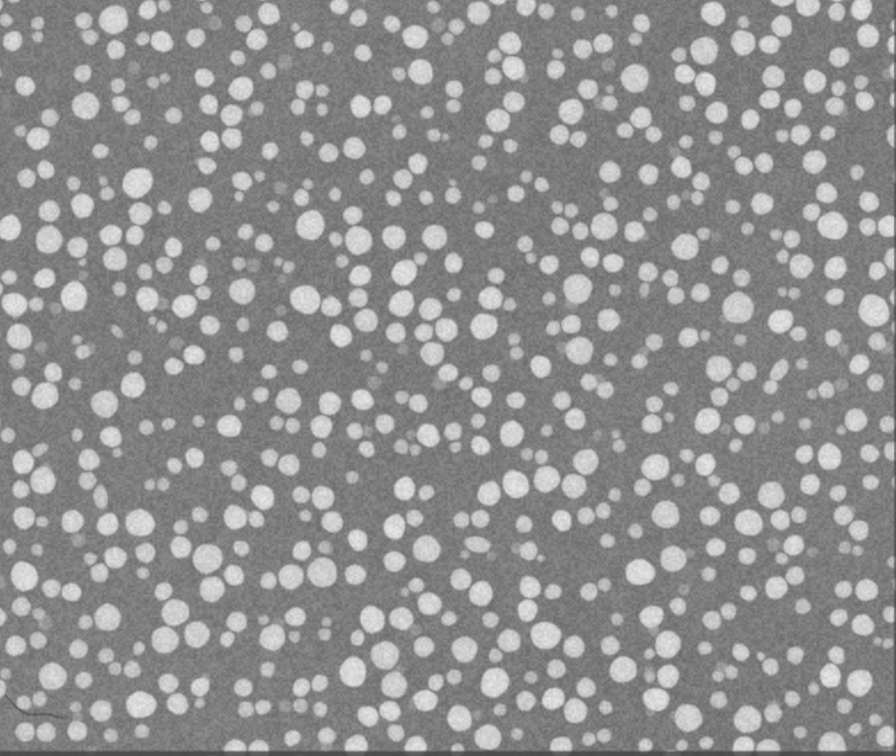
A WebGL 2 fragment shader for this texture:

```glsl
#version 300 es
precision highp float;
// Micrograph of pale rounded grains scattered on a grey, finely noisy matrix.
// Grains sit on a jittered cell grid; each radius is limited by its neighbours
// so that they never merge. Grain noise, a thin crack and dark borders finish it.
uniform vec2 u_resolution;
out vec4 fragColor;

vec2 hash2(vec2 p) {
  vec3 q = fract(p.xyx * vec3(0.1031, 0.1030, 0.0973));
  q += dot(q, q.yzx + 33.33);
  return fract((q.xx + q.yz) * q.zy);
}

float valueNoise(vec2 p) {
  vec2 i = floor(p), f = fract(p);
  f = f * f * (3.0 - 2.0 * f);
  float low = mix(hash2(i).x, hash2(i + vec2(1, 0)).x, f.x);
  float high = mix(hash2(i + vec2(0, 1)).x, hash2(i + vec2(1, 1)).x, f.x);
  return mix(low, high, f.y);
}

vec2 grainCentre(vec2 cell) {
  return cell + 0.5 + 0.74 * (hash2(cell + 71.0) - 0.5);
}

// Radius a grain would take with free space around it; some cells are empty
float wantedRadius(vec2 cell) {
  vec2 h = hash2(cell + 173.0);
  return h.y < 0.06 ? 0.0 : mix(0.19, 0.50, pow(h.x, 1.25));
}

// Share the gap to every neighbour in proportion to the wanted radii
float grainRadius(vec2 cell, vec2 centre) {
  float wanted = wantedRadius(cell), radius = wanted;
  for (int y = -1; y <= 1; y++)
    for (int x = -1; x <= 1; x++) {
      if (x == 0 && y == 0) continue;
      vec2 other = cell + vec2(x, y);
      float gap = distance(centre, grainCentre(other));
      radius = min(radius, 0.92 * gap * wanted / (wanted + wantedRadius(other) + 0.001));
    }
  return radius;
}

// Brightness of the grain layer drawn over the matrix
float drawGrains(vec2 p, float matrix) {
  float shade = matrix;
  vec2 home = floor(p);
  for (int y = -1; y <= 1; y++)
    for (int x = -1; x <= 1; x++) {
      vec2 cell = home + vec2(x, y);
      vec2 centre = grainCentre(cell), d = p - centre;
      if (dot(d, d) > 0.72) continue;
      float radius = grainRadius(cell, centre);
      if (radius < 0.06) continue;

      // Slightly oval, slightly lumpy outline; a few are clearly elongated
      vec2 h = hash2(cell + 311.0);
      float turn = 6.2832 * h.x, c = cos(turn), s = sin(turn);
      float rare = step(0.975, h.y);
      float stretch = 1.0 + 0.08 * h.y + 0.22 * rare;
      vec2 q = mat2(c, -s, s, c) * d * vec2(1.0 / stretch, stretch);
      float angle = atan(q.y, q.x);
      float lumps = 1.0 + 0.025 * sin(3.0 * angle + 9.0 * h.y) + 0.015 * sin(5.0 * angle + turn);
      float dist = length(q) / lumps;

      // Domed shading, dimmer for small grains
      float tone = 0.70 + 0.12 * smoothstep(0.12, 0.36, radius) + 0.05 * (h.y - 0.4);
      tone -= 0.06 * rare + 0.05 * pow(min(dist / radius, 1.0), 2.0) - 0.015;
      float cover = 1.0 - smoothstep(radius - 0.065, radius + 0.065, dist);
      shade = max(shade, mix(matrix, tone, cover));
    }
  return shade;
}

// Sparse, faint specks lying deeper in the matrix
float drawSpecks(vec2 p) {
  vec2 cell = floor(p), h = hash2(cell + 419.0);
  float dist = length(fract(p) - 0.25 - 0.5 * h);
  float radius = 0.10 + 0.08 * h.y;
  return step(hash2(cell + 523.0).x, 0.22) * (1.0 - smoothstep(radius - 0.05, radius + 0.06, dist));
}

void main() {
  vec2 p = gl_FragCoord.xy / u_resolution.y;
  float width = u_resolution.x / u_resolution.y;

  // Matrix with broad, weak clouds
  float clouds = sin(5.0 * p.x + 2.0 * sin(4.0 * p.y)) + sin(7.0 * p.y - 3.0 * p.x + 1.0);
  float matrix = 0.487 + 0.005 * clouds + 0.02 * (valueNoise(p * 45.0) - 0.5);

  // Short curved crack near the lower left corner
  float crackY = 0.052 + 0.04 * exp(-55.0 * p.x) + 0.002 * sin(130.0 * p.x);
  float crack = 1.0 - smoothstep(0.0005, 0.0035, abs(p.y - crackY));
  matrix -= 0.11 * crack * (1.0 - smoothstep(0.07, 0.10, p.x));

  matrix += 0.11 * drawSpecks(p * 19.0 + 5.3);
  float shade = drawGrains(p * 24.0 + 3.0, matrix);

  // Fine sensor noise
  shade += 0.085 * (valueNoise(p * 330.0) - 0.5) + 0.045 * (valueNoise(p * 190.0 + 40.0) - 0.5);

  // Dark lower and right borders
  float border = 1.0 - smoothstep(0.004, 0.009, p.y);
  border = max(border, 0.8 * smoothstep(width - 0.004, width - 0.001, p.x));
  shade = mix(shade, 0.30 + 0.2 * (shade - 0.48), border);

  fragColor = vec4(vec3(shade), 1.0);
}
```
